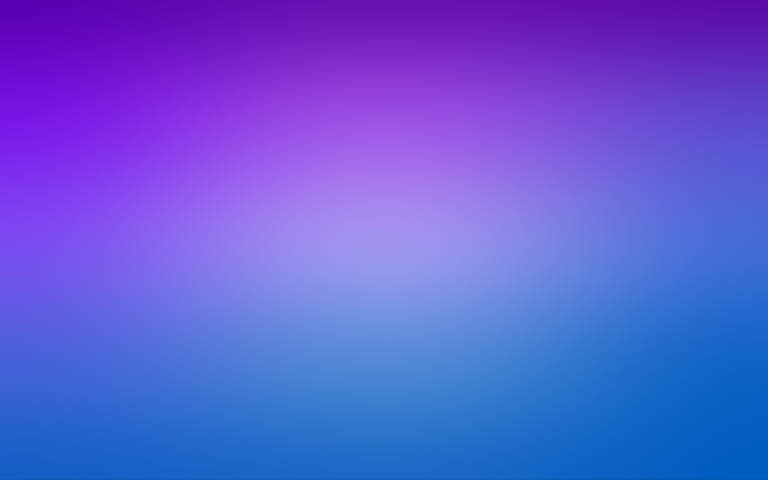
A Shadertoy shader for this background:

```glsl
// A soft violet-to-blue backdrop with a pale lilac glow across the centre.
// Three vertical colour ramps (left, centre, right) are smoothed by a cubic
// kernel and then blended sideways around the glow axis.

#define GLOW_X 0.5          // horizontal place of the glow axis
#define EDGE_HEIGHT 0.005   // height of the faint shade along the bottom
#define EDGE_SHADE 0.94     // brightness at the very bottom

const int STOPS = 5;

// Colour stops, evenly spaced from bottom to top
const vec3 LEFT_RAMP[STOPS] = vec3[STOPS](
    vec3(0.07, 0.37, 0.77), vec3(0.28, 0.38, 0.85), vec3(0.48, 0.29, 0.94),
    vec3(0.47, 0.09, 0.90), vec3(0.35, 0.00, 0.69));
const vec3 CENTRE_RAMP[STOPS] = vec3[STOPS](
    vec3(0.10, 0.41, 0.77), vec3(0.33, 0.54, 0.84), vec3(0.63, 0.58, 0.93),
    vec3(0.61, 0.32, 0.89), vec3(0.40, 0.07, 0.70));
const vec3 RIGHT_RAMP[STOPS] = vec3[STOPS](
    vec3(0.00, 0.36, 0.75), vec3(0.06, 0.39, 0.77), vec3(0.27, 0.42, 0.84),
    vec3(0.36, 0.29, 0.80), vec3(0.36, 0.04, 0.67));

// Catmull-Rom weight of a stop at the given distance
float cubicWeight(float d) {
    d = abs(d);
    if (d < 1.0) return (1.5 * d - 2.5) * d * d + 1.0;
    if (d < 2.0) return ((-0.5 * d + 2.5) * d - 4.0) * d + 2.0;
    return 0.0;
}

// Smooth colour along one ramp; the end stops repeat beyond the canvas
vec3 sampleRamp(vec3 ramp[STOPS], float height) {
    float position = height * float(STOPS - 1);
    vec3 colour = vec3(0.0);
    for (int i = -1; i <= STOPS; i++) {
        colour += ramp[clamp(i, 0, STOPS - 1)] * cubicWeight(position - float(i));
    }
    return colour;
}

void mainImage(out vec4 fragColor, in vec2 fragCoord) {
    vec2 uv = fragCoord / iResolution.xy;

    // Blend the side ramps into the central glow
    vec3 left = sampleRamp(LEFT_RAMP, uv.y);
    vec3 centre = sampleRamp(CENTRE_RAMP, uv.y);
    vec3 right = sampleRamp(RIGHT_RAMP, uv.y);
    vec3 colour = mix(left, centre, smoothstep(0.0, GLOW_X, uv.x));
    colour = mix(colour, right, smoothstep(GLOW_X, 1.0, uv.x));

    // Faint shade along the bottom edge
    colour *= mix(EDGE_SHADE, 1.0, smoothstep(0.0, EDGE_HEIGHT, uv.y));

    fragColor = vec4(clamp(colour, 0.0, 1.0), 1.0);
}
```
